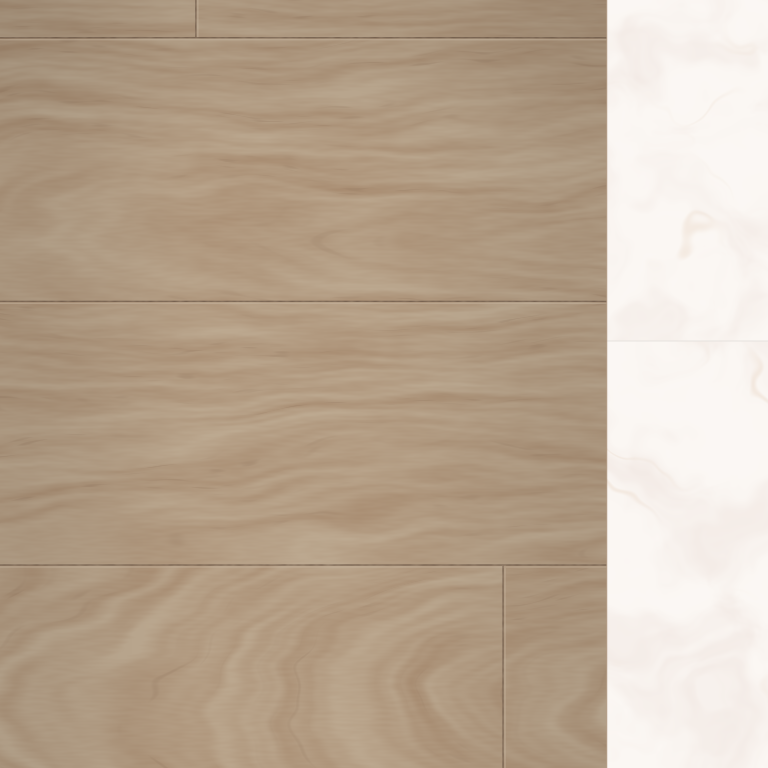
Give the GLSL for this texture, as a WebGL 1 fragment shader.

```glsl
precision highp float;
// Pale oak planks laid in staggered courses beside a strip of cream marble.
// Grain is gradient noise stretched along growth rings, the contours of a
// tilted cone cut by each plank; marble is warped noise with ridged veins.
uniform vec2 u_resolution;

// Layout, in canvas units
const float WOOD_EDGE = 0.790;       // x where planks meet marble
const float COURSE_HEIGHT = 0.3433;
const float COURSE_ORIGIN = 0.2643;  // y of the lowest visible seam
const float PLANK_LENGTH = 1.6;
const float JOINT_START = 1.055;     // x of the end joint in course 0
const float JOINT_STEP = 0.4;        // stagger between courses
const float SEAM_HALF = 0.0009;
const float SLAB_SEAM_Y = 0.556;

// Colours
const vec3 OAK_LIGHT = vec3(0.725, 0.650, 0.555);
const vec3 OAK_GRAIN = vec3(0.640, 0.530, 0.425);
const vec3 OAK_PORE = vec3(0.560, 0.455, 0.365);
const vec3 SEAM_DARK = vec3(0.430, 0.350, 0.285);
const vec3 BEVEL_LIGHT = vec3(0.780, 0.715, 0.635);
const vec3 MARBLE_WHITE = vec3(0.985, 0.970, 0.955);
const vec3 MARBLE_CLOUD = vec3(0.950, 0.915, 0.895);
const vec3 MARBLE_VEIN = vec3(0.925, 0.860, 0.800);
const vec3 SLAB_SEAM = vec3(0.900, 0.885, 0.870);

vec2 gradientAt(vec2 cell) {
  vec3 p = fract(cell.xyx * vec3(0.1031, 0.1030, 0.0973));
  p += dot(p, p.yzx + 33.33);
  float angle = 6.28318 * fract((p.x + p.y) * p.z);
  return vec2(cos(angle), sin(angle));
}

// Gradient noise, roughly -0.7 to 0.7
float noise(vec2 p) {
  vec2 i = floor(p), f = p - i;
  vec2 u = f * f * f * (f * (f * 6.0 - 15.0) + 10.0);
  vec2 e = vec2(1.0, 0.0);
  float low = mix(dot(gradientAt(i), f), dot(gradientAt(i + e), f - e), u.x);
  float high = mix(dot(gradientAt(i + e.yx), f - e.yx),
                   dot(gradientAt(i + 1.0), f - 1.0), u.x);
  return mix(low, high, u.y);
}

float fbm(vec2 p) {
  float sum = 0.0, gain = 1.0;
  for (int k = 0; k < 4; k++) {
    sum += gain * noise(p);
    p = p * 2.03 + 17.3;
    gain *= 0.5;
  }
  return sum;
}

// Pixel coverage of a line at signed distance d
float line(float d, float halfWidth, float px) {
  return clamp((halfWidth - abs(d)) / px + 0.5, 0.0, 1.0)
       * min(1.0, 2.0 * halfWidth / px);
}

vec3 oak(vec2 p, float px) {
  // Course, plank and distances to the nearest seams
  float course = floor((p.y - COURSE_ORIGIN) / COURSE_HEIGHT);
  float v = fract((p.y - COURSE_ORIGIN) / COURSE_HEIGHT);
  float along = (p.x - JOINT_START - JOINT_STEP * course) / PLANK_LENGTH;
  float plank = floor(along);
  float seamY = (v - step(0.5, v)) * COURSE_HEIGHT;
  float seamX = (fract(along) - step(0.5, fract(along))) * PLANK_LENGTH;
  vec2 seed = vec2(course * 19.7 + plank * 7.3, course * 11.9 + plank * 31.1);

  // Growth rings: strongly arched where the heart lies inside the plank
  float heart = 0.04 + course * (0.30 * course - 0.12);
  float arch = smoothstep(0.15, 0.5, min(heart, 1.0 - heart));
  float taper = mix(0.09, 0.36, arch);
  float wobble = 0.032 * noise(p * vec2(2.6, 6.0) + seed)
               + 0.010 * noise(p * vec2(9.0, 24.0) + seed);
  float dy = (v - heart) * COURSE_HEIGHT + wobble;
  float ring = length(vec2(dy, taper * (0.9 - p.x) + wobble));

  // Broad bands, fine streaks and pores all follow the rings
  float bands = noise(vec2(p.x * 3.0, ring * 50.0) + seed);
  float streaks = noise(vec2(p.x * 8.0, ring * 115.0) + seed.yx);
  float fibre = noise(vec2(p.x * 38.0, p.y * 260.0) + seed);
  float patches = noise(p * vec2(2.5, 7.0) + seed.yx);
  float grain = 0.40 + 0.52 * bands + 0.38 * streaks + 0.16 * fibre + 0.22 * patches;
  vec3 col = mix(OAK_LIGHT, OAK_GRAIN, clamp(grain, 0.0, 1.0));
  float pores = smoothstep(0.18, 0.55, noise(vec2(p.x * 24.0, ring * 230.0) + seed));
  col = mix(col, OAK_PORE, 0.26 * pores * smoothstep(-0.1, 0.4, bands));

  // Soft light, dimmer toward both sides and the top
  col *= 1.02 - 0.07 * smoothstep(0.3, 0.0, p.x)
       - 0.06 * smoothstep(0.45, WOOD_EDGE, p.x) - 0.05 * smoothstep(0.75, 1.0, p.y);

  // Seams with a pale bevel and slightly broken dark core
  float bevel = max(line(seamY + 0.0026, SEAM_HALF, px), line(seamX - 0.0026, SEAM_HALF, px));
  float core = max(line(seamY, SEAM_HALF, px), line(seamX, SEAM_HALF, px));
  col = mix(col, BEVEL_LIGHT, 0.45 * bevel);
  return mix(col, SEAM_DARK, core * (0.72 + 0.3 * noise(p * 130.0)));
}

vec3 marble(vec2 p, float px) {
  vec2 q = p + step(SLAB_SEAM_Y, p.y) * vec2(5.7, 3.1);
  vec2 warp = vec2(fbm(q * 4.0), fbm(q * 4.0 + 41.0));
  float clouds = fbm(q * vec2(5.0, 6.0) + warp * 1.2);
  float ridge = 1.0 - smoothstep(0.0, 0.07, abs(noise(q * vec2(5.0, 9.0) + warp * 1.3)));
  float veinMask = smoothstep(0.0, 0.5, noise(q * 7.0 + 23.0));
  vec3 col = mix(MARBLE_WHITE, MARBLE_CLOUD, smoothstep(-0.3, 0.9, clouds));
  col = mix(col, MARBLE_VEIN, 0.5 * ridge * veinMask);
  return mix(col, SLAB_SEAM, 0.7 * line(p.y - SLAB_SEAM_Y, SEAM_HALF, px));
}

void main() {
  vec2 p = gl_FragCoord.xy / u_resolution;
  float px = 1.0 / min(u_resolution.x, u_resolution.y);
  float side = clamp((p.x - WOOD_EDGE) / px + 0.5, 0.0, 1.0);
  vec3 col = mix(oak(p, px), marble(p, px), side);
  col = mix(col, OAK_GRAIN, 0.5 * line(p.x - WOOD_EDGE, SEAM_HALF, px));
  gl_FragColor = vec4(col, 1.0);
}
```
